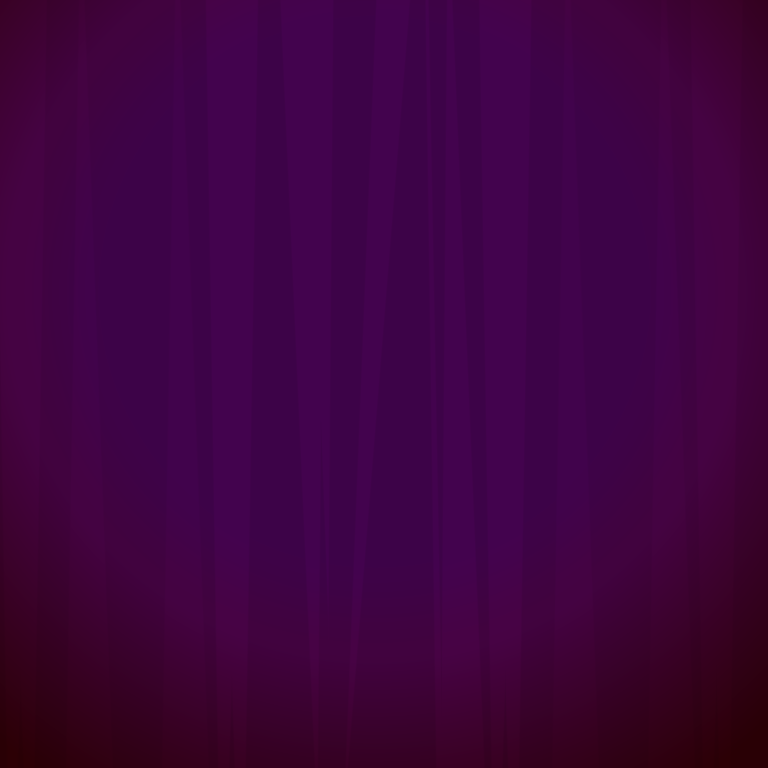
A three.js fragment shader for this background:

```glsl
// A violet stage backdrop: a round glow fading to wine red at the rim,
// overlaid with faint upright light beams. Each beam is a soft-edged band
// whose sides run straight from the bottom of the canvas to the top.

#define GLOW_CENTER vec2(0.488, 0.62)
#define GLOW_RADII vec3(0.35, 0.48, 0.76)
#define VIOLET vec3(0.241, 0.012, 0.281)
#define PLUM vec3(0.254, 0.010, 0.245)
#define WINE vec3(0.160, 0.000, 0.020)
#define BEAM_GAIN 0.095
#define SIDE_GAIN 0.055
#define EDGE 0.0014

varying vec2 vUv;

// Coverage of the span from left to right; empty if the sides have crossed.
float band(float x, float left, float right) {
  return smoothstep(-EDGE, EDGE, x - left) * smoothstep(-EDGE, EDGE, right - x);
}

// Straight beam: x of its left and right sides at the bottom and at the top.
float beam(vec2 p, vec2 bottom, vec2 top) {
  vec2 sides = mix(bottom, top, p.y);
  return band(p.x, sides.x, sides.y);
}

// Tapering beam whose narrow foot is split by a short dark slit.
float forkedBeam(vec2 p) {
  float slit = 0.005 * (1.0 - p.y / 0.15);
  float outer = mix(0.018, 0.034, p.y);
  return band(abs(p.x), slit - EDGE, outer);
}

// Beam that widens downward from a thin tip.
float flaredBeam(vec2 p) {
  return beam(p, vec2(-0.020, 0.041), vec2(-0.003, 0.004));
}

vec3 glow(vec2 p) {
  float r = distance(p, GLOW_CENTER);
  vec3 color = mix(VIOLET, PLUM, smoothstep(GLOW_RADII.x, GLOW_RADII.y, r));
  return mix(color, WINE, clamp((r - GLOW_RADII.y) / (GLOW_RADII.z - GLOW_RADII.y), 0.0, 1.0));
}

// Beams near the middle, leaning and overlapping.
float centralBeams(vec2 p) {
  float m = beam(p, vec2(0.410, 0.414), vec2(0.365, 0.423));
  m = max(m, beam(p, vec2(0.435, 0.426), vec2(0.397, 0.434)));
  m = max(m, beam(p, vec2(0.450, 0.453), vec2(0.490, 0.534)));
  m = max(m, beam(p, vec2(0.568, 0.577), vec2(0.554, 0.558)));
  return max(m, beam(p, vec2(0.574, 0.631), vec2(0.582, 0.589)));
}

void main() {
  vec2 p = vUv;
  float bright = centralBeams(p);
  float faint = 0.0;

  // Paired beams to either side of the middle.
  for (int i = 0; i < 2; i++) {
    float ring = float(i);
    for (int j = 0; j < 2; j++) {
      float side = float(j) * 2.0 - 1.0;
      float forkX = 0.480 + side * (0.178 + 0.275 * ring);
      float flareX = 0.485 + side * (0.254 + 0.125 * ring);
      float fork = forkedBeam(p - vec2(forkX, 0.0));
      bright = max(bright, fork * mix(1.0, 0.7, ring));
      faint = max(faint, flaredBeam(p - vec2(flareX, 0.0)));
    }
  }

  float light = max(bright * BEAM_GAIN, faint * SIDE_GAIN);
  gl_FragColor = vec4(glow(p) * (1.0 + light), 1.0);
}
```
